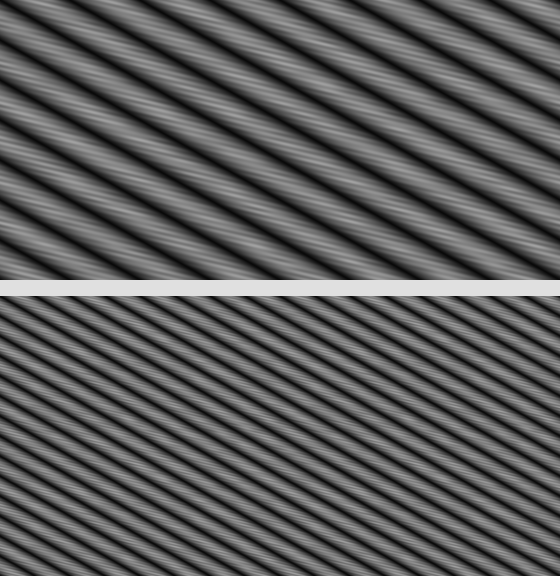
Top, the tile; bottom, the same tile 2 across and 2 down.
A Shadertoy shader for this pattern:

```glsl
const float TAU = 6.2831853;
const vec2 STRANDS = vec2(8.0, 7.0);    // strand repeats across and down
const vec2 FIBRES = vec2(22.0, 49.0);   // fibre repeats across and down
const float STREAK_COLUMNS = 24.0;      // streak lengths across the canvas

float hash(vec2 cell) {
    return fract(sin(dot(cell, vec2(127.1, 311.7))) * 43758.5453);
}

// Folds a sheared lattice cell back onto one tile of the canvas.
vec2 wrapCell(vec2 cell, vec2 repeats, float columns) {
    float turn = floor((cell.y + 0.5) / columns);
    cell -= turn * vec2(repeats.x, columns);
    return vec2(floor(mod(cell.x + 0.5, repeats.y)), cell.y);
}

// Value noise drawn out along the lines where dot(uv, repeats) is constant.
float streakNoise(vec2 uv, vec2 repeats, float columns) {
    vec2 p = vec2(dot(uv, repeats), uv.x * columns);
    vec2 cell = floor(p);
    vec2 f = p - cell;
    f = f * f * (3.0 - 2.0 * f);
    float a = hash(wrapCell(cell, repeats, columns));
    float b = hash(wrapCell(cell + vec2(1.0, 0.0), repeats, columns));
    float c = hash(wrapCell(cell + vec2(0.0, 1.0), repeats, columns));
    float d = hash(wrapCell(cell + vec2(1.0, 1.0), repeats, columns));
    return mix(mix(a, b, f.x), mix(c, d, f.x), f.y);
}

// Rounded height of a strand: 0 in the groove, 1 on the crest.
float strandProfile(float phase, float softness) {
    float s = sin(0.5 * TAU * phase);
    return sqrt(s * s + softness * softness) - softness * (1.0 - abs(s));
}

void mainImage(out vec4 fragColor, in vec2 fragCoord) {
    vec2 uv = fragCoord / iResolution.xy;

    // Thick slanted strands
    float strand = strandProfile(dot(uv, STRANDS), 0.06);

    // Fibres at a shallower slant, with fine uneven streaks
    float fibre = cos(TAU * dot(uv, FIBRES));
    float streak = streakNoise(uv, 2.0 * FIBRES, STREAK_COLUMNS) - 0.5;
    float grain = 1.0 + 0.11 * fibre + 0.2 * streak;

    // Dark grooves, grey crests
    float shade = 0.035 + 0.5 * strand * grain;
    fragColor = vec4(vec3(shade), 1.0);
}
```
